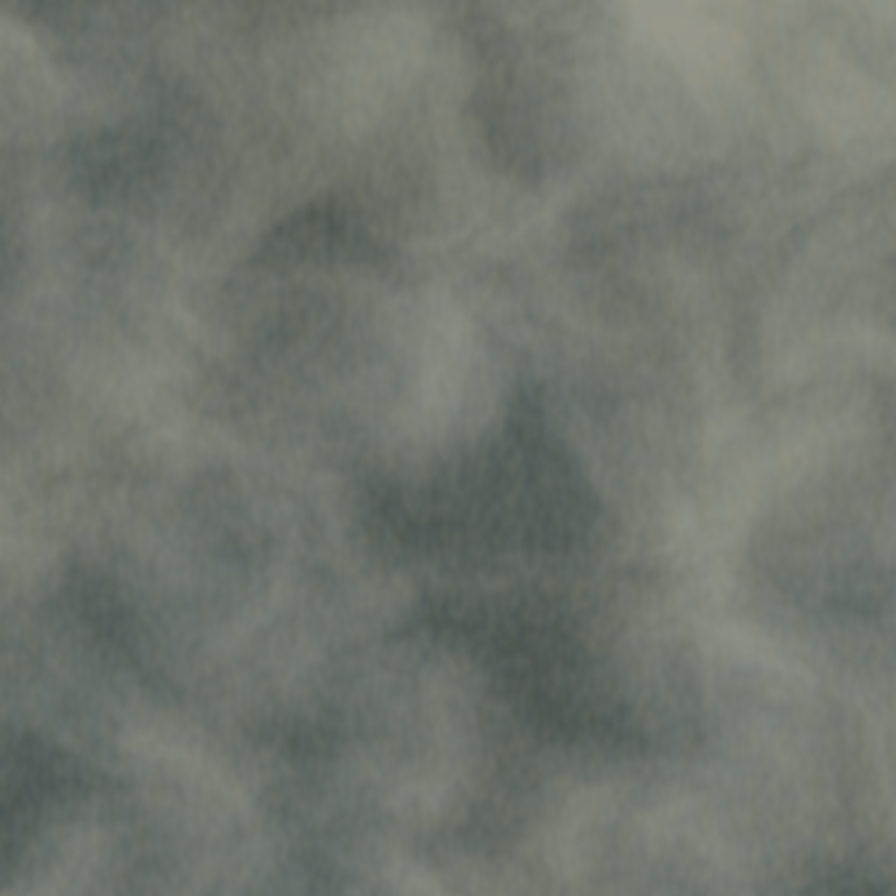
Reproduce this texture procedurally as a Shadertoy shader.

```glsl
#define SHADOW_COLOR vec3(0.350, 0.382, 0.360)
#define LIGHT_COLOR vec3(0.550, 0.562, 0.518)
#define CLOUD_SCALE 3.4
#define CLOUD_GAIN 0.5
#define CLOUD_CONTRAST 0.98
#define CLOUD_LEVEL 0.39
#define WARP 0.16
#define CORNER_GLOW 0.5
#define GRAIN_SCALE vec2(95.0, 58.0)
#define GRAIN 0.19
#define TINT 0.012

// Random unit vector for a lattice cell
vec2 cellGradient(vec2 cell) {
    vec3 h = fract(cell.xyx * vec3(0.1031, 0.1030, 0.0973));
    h += dot(h, h.yzx + 33.33);
    float angle = 6.28318 * fract((h.x + h.y) * h.z);
    return vec2(cos(angle), sin(angle));
}

float gradientNoise(vec2 p) {
    vec2 cell = floor(p), f = p - cell;
    vec2 fade = f * f * f * (f * (f * 6.0 - 15.0) + 10.0);
    vec2 e = vec2(1.0, 0.0);
    float a = dot(cellGradient(cell), f);
    float b = dot(cellGradient(cell + e.xy), f - e.xy);
    float c = dot(cellGradient(cell + e.yx), f - e.yx);
    float d = dot(cellGradient(cell + e.xx), f - e.xx);
    return mix(mix(a, b, fade.x), mix(c, d, fade.x), fade.y);
}

// Rotated octaves hide the lattice directions
float cloudNoise(vec2 p) {
    mat2 turn = mat2(0.8, 0.6, -0.6, 0.8);
    float sum = 0.0, weight = 1.0;
    for (int i = 0; i < 5; i++) {
        sum += weight * gradientNoise(p);
        p = turn * p * 2.03 + 17.3;
        weight *= CLOUD_GAIN;
    }
    return sum;
}

void mainImage(out vec4 fragColor, in vec2 fragCoord) {
    vec2 uv = fragCoord / iResolution.y;

    // Billows, bent by a slower noise
    vec2 p = uv * CLOUD_SCALE + 41.7;
    vec2 bend = vec2(gradientNoise(p * 1.6 + 9.2), gradientNoise(p * 1.6 + 63.5));
    float clouds = cloudNoise(p + WARP * 2.0 * bend);

    // Haze brightening towards the upper right
    float glow = smoothstep(1.1, 2.0, uv.x + uv.y);
    float light = CLOUD_LEVEL + CLOUD_CONTRAST * clouds + CORNER_GLOW * glow;

    // Soft upright grain, calmer inside the bright clouds
    float grain = gradientNoise(uv * GRAIN_SCALE + 120.4)
                + 0.6 * gradientNoise(uv * GRAIN_SCALE * 0.47 + 75.8);
    light += GRAIN * grain * mix(1.0, 0.45, clamp(light, 0.0, 1.0));

    // Grey-green ramp with limited extremes
    light = clamp(light, -0.22, 1.15);
    vec3 color = mix(SHADOW_COLOR, LIGHT_COLOR, light);

    // Warm and cool drift, broad and fine
    float warmth = 0.7 * (uv.y - 0.5) + gradientNoise(uv * 4.0 + 88.1)
                 + 1.2 * gradientNoise(uv * GRAIN_SCALE * 0.6 + 31.6);
    color += TINT * warmth * vec3(0.7, 0.15, -0.9);

    fragColor = vec4(color, 1.0);
}
```
